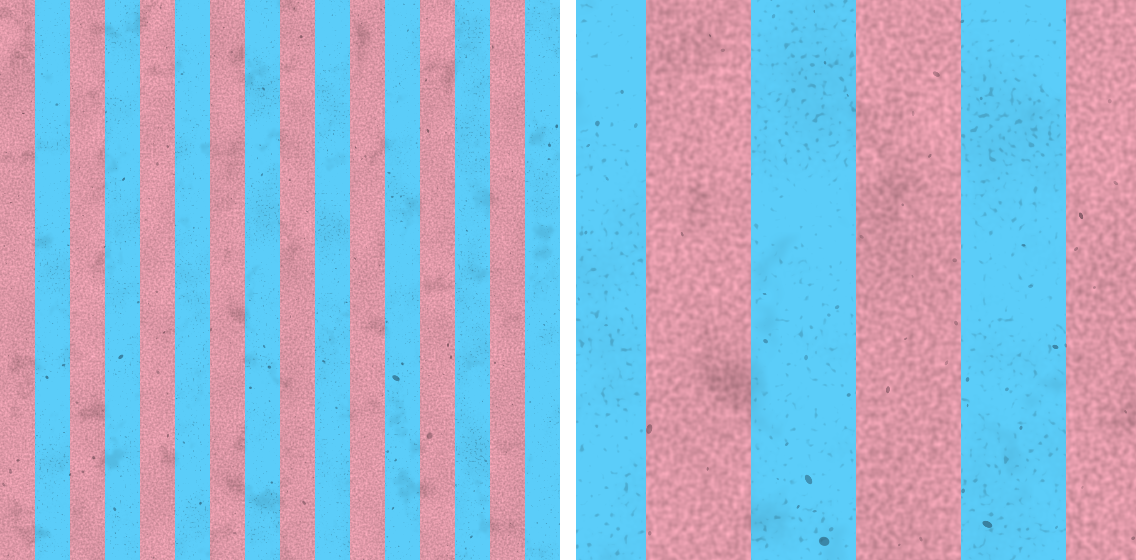
Left, the full canvas; right, a detail of the centre.
This pattern is drawn by a WebGL 2 fragment shader. Its source:

```glsl
#version 300 es
precision highp float;
precision highp int;

uniform vec2 u_resolution;
out vec4 fragColor;

const float TAU = 6.2831853;
const float STRIPE_PAIRS = 8.0;
const vec3 PINK = vec3(0.868, 0.592, 0.652);
const vec3 BLUE = vec3(0.356, 0.805, 0.978);

// Integer hash of a lattice cell, giving two values in 0..1
vec2 hash2(vec2 cell, float seed) {
    uvec3 v = uvec3(cell.x, cell.y, seed) * 1664525u + 1013904223u;
    v.x += v.y * v.z; v.y += v.z * v.x; v.z += v.x * v.y;
    v ^= v >> 16u;
    v.x += v.y * v.z; v.y += v.z * v.x;
    return vec2(v.xy >> 8u) / 16777216.0;
}

float cornerRamp(vec2 cell, vec2 offset, float period, float seed) {
    float angle = TAU * hash2(mod(cell, period), seed).x;
    return dot(vec2(cos(angle), sin(angle)), offset);
}

// Gradient noise that wraps after a whole number of cells
float gradientNoise(vec2 uv, float period, float seed) {
    vec2 p = uv * period;
    vec2 cell = floor(p);
    vec2 f = p - cell;
    vec2 w = f * f * f * (f * (f * 6.0 - 15.0) + 10.0);
    vec2 e = vec2(1.0, 0.0);
    float low = mix(cornerRamp(cell, f, period, seed),
                    cornerRamp(cell + e.xy, f - e.xy, period, seed), w.x);
    float high = mix(cornerRamp(cell + e.yx, f - e.yx, period, seed),
                     cornerRamp(cell + e.xx, f - e.xx, period, seed), w.x);
    return mix(low, high, w.y);
}

float fractalNoise(vec2 uv, float period, float seed) {
    float sum = 0.0;
    float weight = 1.0;
    for (int octave = 0; octave < 4; octave++) {
        sum += weight * gradientNoise(uv, period, seed + float(octave));
        period *= 2.0;
        weight *= 0.6;
    }
    return sum;
}

// Scattered oval flecks; density is the share of cells that hold one
float flecks(vec2 uv, float period, float density, float radius, float pixel, float seed) {
    vec2 home = floor(uv * period);
    float cover = 0.0;
    for (int y = -1; y <= 1; y++) {
        for (int x = -1; x <= 1; x++) {
            vec2 cell = home + vec2(x, y);
            vec2 wrapped = mod(cell, period);
            vec2 place = hash2(wrapped, seed);
            vec2 traits = hash2(wrapped, seed + 1.0);
            vec2 form = hash2(wrapped, seed + 2.0);
            vec2 d = uv - (cell + place) / period;
            float angle = TAU * form.x;
            vec2 axis = vec2(cos(angle), sin(angle));
            d = vec2(dot(d, axis), dot(d, vec2(-axis.y, axis.x)) * mix(1.1, 1.9, form.y));
            float size = radius * mix(0.5, 1.0, traits.y);
            float inside = 1.0 - smoothstep(-pixel, pixel, length(d) - size);
            cover = max(cover, inside * step(traits.x, density) * mix(0.55, 1.0, place.x));
        }
    }
    return cover;
}

// Coverage of the first half of each stripe pair
float stripeMask(float x, float pairs, float pixel) {
    float edge = 0.25 - abs(fract(x * pairs + 0.25) - 0.5);
    float blur = 0.5 * pairs * pixel;
    return smoothstep(-blur, blur, edge);
}

void main() {
    vec2 uv = gl_FragCoord.xy / u_resolution;
    float pixel = 1.0 / min(u_resolution.x, u_resolution.y);
    float pink = stripeMask(uv.x, STRIPE_PAIRS, 1.0 / u_resolution.x);

    // Paper grain and cloudy stains
    float grain = gradientNoise(uv, 230.0, 11.0) + 0.7 * gradientNoise(uv, 337.0, 12.0);
    float cloud = fractalNoise(uv, 9.0, 21.0);
    float stain = smoothstep(0.2, 0.85, fractalNoise(uv, 13.0, 31.0));
    float bleach = smoothstep(0.4, 0.75, gradientNoise(uv, 45.0, 41.0));
    float pits = smoothstep(0.32, 0.8, grain + 0.25 * cloud);

    // Pink shows the full grain, blue only its darker part
    float pinkTone = 1.0 + 0.16 * grain + 0.055 * cloud - 0.13 * stain + 0.06 * bleach;
    float blueTone = 1.0 - 0.14 * pits - 0.09 * stain
                   - 0.07 * max(0.0, 0.25 * grain + 0.8 * cloud);
    vec3 color = mix(BLUE * blueTone, PINK * pinkTone, pink);

    // Dark flecks, from dust to a few larger spots
    float dust = flecks(uv, 60.0, 0.14, 0.0016, 0.7 * pixel, 51.0);
    float specks = flecks(uv, 22.0, 0.15, 0.0034, 0.7 * pixel, 61.0);
    float spots = flecks(uv, 8.0, 0.13, 0.0075, 0.8 * pixel, 71.0);
    float dark = max(0.38 * dust, max(0.55 * specks, 0.55 * spots));
    color = mix(color, color * vec3(0.25, 0.25, 0.28), dark);

    fragColor = vec4(clamp(color, 0.0, 1.0), 1.0);
}
```
